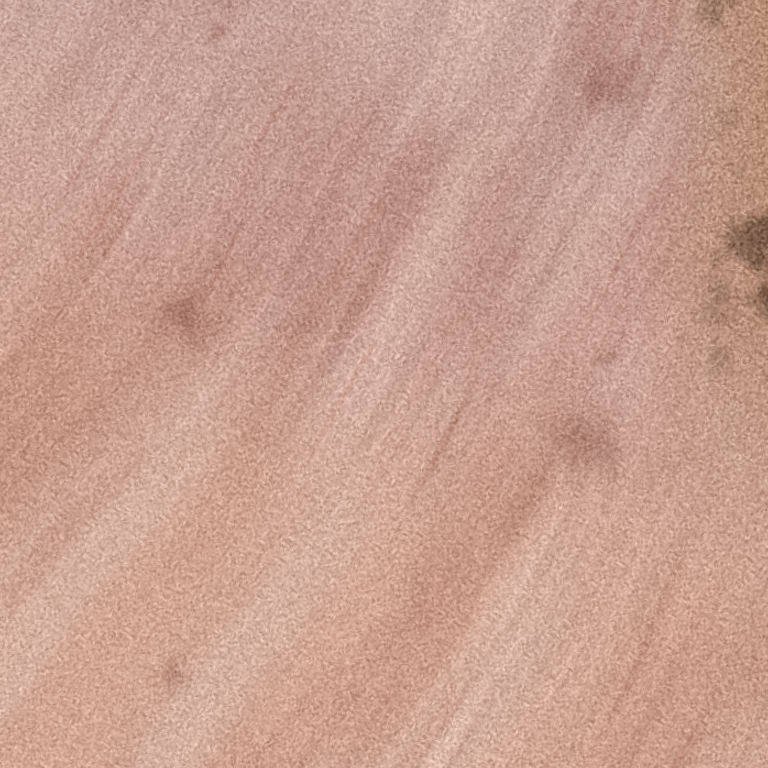
A Shadertoy shader for this texture:

```glsl
// Soft pinkish skin-like surface: slanted pale streaks, rosy patches, blurred spots and fine grain.

const vec3 PEACH = vec3(0.822, 0.653, 0.578);
const vec3 MAUVE = vec3(0.782, 0.641, 0.607);
const vec3 PALE  = vec3(0.842, 0.712, 0.660);
const vec3 ROSE_TINT = vec3(0.945, 0.895, 0.880);
const vec3 TAN   = vec3(0.715, 0.550, 0.445);
const vec3 SPOT  = vec3(0.580, 0.385, 0.335);
const vec3 UMBER = vec3(0.360, 0.260, 0.200);

// Integer hash of a lattice cell, 0 to 1
float hash(vec2 cell, float seed) {
    uvec3 v = uvec3(ivec3(floor(vec3(cell, seed))));
    uint h = v.x * 1597334677u ^ v.y * 3812015801u ^ v.z * 2798796415u;
    h = (h ^ (h >> 15)) * 2246822519u;
    h = (h ^ (h >> 13)) * 3266489917u;
    return float((h ^ (h >> 16)) >> 8) / 16777216.0;
}

// Smooth value noise, 0 to 1
float noise(vec2 p, float seed) {
    vec2 cell = floor(p);
    vec2 f = fract(p);
    f = f * f * (3.0 - 2.0 * f);
    float low  = mix(hash(cell, seed), hash(cell + vec2(1, 0), seed), f.x);
    float high = mix(hash(cell + vec2(0, 1), seed), hash(cell + vec2(1, 1), seed), f.x);
    return mix(low, high, f.y);
}

float fbm(vec2 p, float seed) {
    float sum = 0.0, weight = 0.5;
    for (int i = 0; i < 4; i++) {
        sum += weight * noise(p, seed + float(i));
        p = mat2(1.6, 1.2, -1.2, 1.6) * p;
        weight *= 0.5;
    }
    return sum / 0.9375;
}

// Streak coordinates: x runs across the fanned strokes, y along them
vec2 strokeSpace(vec2 p) {
    float across = p.x - 0.9 * p.y + 0.4 * p.x * p.y;
    float wander = 0.05 * (noise(p * 3.5, 3.0) - 0.5) + 0.010 * (noise(p * 11.0, 4.0) - 0.5);
    return vec2(across + wander, 0.5 * p.x + p.y);
}

// Blurred spots, one possible per jittered cell
float spots(vec2 p, float cells, float chance, float seed) {
    vec2 q = p * cells;
    q += 0.12 * (vec2(noise(p * 35.0, seed + 5.0), noise(p * 35.0, seed + 6.0)) - 0.5);
    float cover = 0.0;
    for (int y = -1; y <= 1; y++) {
        for (int x = -1; x <= 1; x++) {
            vec2 cell = floor(q) + vec2(x, y);
            vec2 jitter = vec2(hash(cell, seed + 1.0), hash(cell, seed + 2.0));
            float radius = mix(0.05, 0.11, hash(cell, seed + 3.0));
            float d = length((q - cell - 0.2 - 0.6 * jitter) * vec2(1.0, 0.85)) / radius;
            cover = max(cover, step(hash(cell, seed), chance) * exp(-d * d));
        }
    }
    return cover;
}

// Crisp grain centred on zero: fine bumps lit from ever changing sides, plus specks
float grain(vec2 p) {
    float angle = 12.0 * noise(p * 70.0, 70.0);
    vec2 q = mat2(0.8, 0.6, -0.6, 0.8) * p * 270.0;
    vec2 side = 0.9 * vec2(cos(angle), sin(angle));
    float bumps = noise(q, 71.0) - noise(q + side, 71.0);
    float specks = noise(mat2(0.96, -0.28, 0.28, 0.96) * p * 350.0, 72.0) - 0.5;
    return 0.75 * bumps + 0.6 * specks;
}

void mainImage(out vec4 fragColor, in vec2 fragCoord) {
    vec2 p = fragCoord / iResolution.y;
    vec2 s = strokeSpace(p);

    // Warm below, cool above
    float cool = smoothstep(0.15, 0.95, p.y + 0.2 * (p.x - 0.5) + 0.3 * (fbm(p * 3.0, 10.0) - 0.5));
    vec3 color = mix(PEACH, MAUVE, cool);

    // Rosy patches drawn out along the strokes
    float patches = fbm(vec2(s.x * 5.0, s.y * 2.2), 20.0);
    color *= mix(vec3(1.0), ROSE_TINT, smoothstep(0.42, 0.72, patches));

    // Pale bands made of long thin strokes
    float band = smoothstep(0.30, 0.80, noise(vec2(s.x * 9.0, s.y * 2.2), 30.0));
    float stroke = noise(vec2(s.x * 40.0, s.y * 3.0), 31.0);
    float hair = noise(vec2(s.x * 85.0, s.y * 4.0), 32.0);
    float presence = smoothstep(0.25, 0.70, noise(p * 4.0, 33.0));
    color = mix(color, PALE, band * (0.15 + 0.6 * stroke));
    color += (0.030 * (stroke - 0.5) + 0.050 * (hair - 0.5)) * mix(0.35, 1.0, presence);
    float crease = smoothstep(0.68, 0.95, noise(vec2(s.x * 50.0, s.y * 2.8), 34.0));
    color *= mix(vec3(1.0), ROSE_TINT, 0.9 * crease * presence);

    // Tanned right edge with dark smudges
    float edge = smoothstep(0.83, 1.02, p.x + 0.1 * (fbm(p * 5.0, 40.0) - 0.5));
    edge *= mix(0.2, 1.0, smoothstep(0.25, 0.65, p.y));
    color = mix(color, TAN, 0.85 * edge);
    float smudge = smoothstep(0.58, 0.80, fbm(p * vec2(17.0, 13.0), 45.0));
    color = mix(color, UMBER, 0.75 * smudge * edge * edge);

    // Large and small blurred spots
    color = mix(color, SPOT, 0.55 * spots(p, 3.0, 0.35, 50.0));
    color = mix(color, SPOT, 0.45 * spots(p, 6.0, 0.14, 60.0));

    // Grain, stronger on the tanned edge
    color += grain(p) * mix(0.165, 0.20, edge) * vec3(0.92, 1.0, 1.0);

    fragColor = vec4(clamp(color, 0.0, 1.0), 1.0);
}
```
